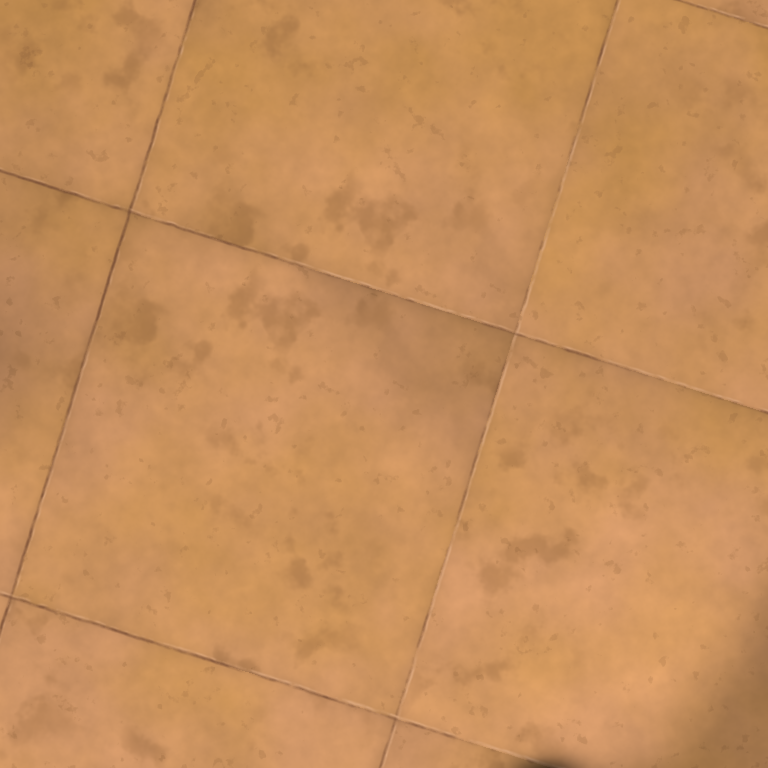
This texture is drawn by a Shadertoy shader. Its source:

```glsl
// Tilted terracotta floor tiles with thin, worn joints under soft uneven light.
// A slanted grid gives the tiles; layered value noise mottles the clay and
// breaks up the joints; smooth masks add the shadows and the warm highlight.

const vec2 GRID_ORIGIN = vec2(0.169, 0.724);   // a joint crossing
const vec2 TILE_RIGHT  = vec2(0.501, -0.158);  // one tile across
const vec2 TILE_DOWN   = vec2(-0.155, -0.502); // one tile down
const float TILE_SIZE  = 0.525;
const float JOINT_HALF = 0.0015;

const vec3 OCHRE      = vec3(0.785, 0.568, 0.325);
const vec3 PINK_CLAY  = vec3(0.805, 0.580, 0.400);
const vec3 STAIN      = vec3(0.590, 0.410, 0.250);
const vec3 DARK_JOINT = vec3(0.490, 0.320, 0.220);
const vec3 PALE_JOINT = vec3(0.880, 0.680, 0.520);

float hash(vec2 p) {
    vec3 q = fract(p.xyx * 0.1031);
    q += dot(q, q.yzx + 33.33);
    return fract((q.x + q.y) * q.z);
}

float noise(vec2 p) {
    vec2 i = floor(p), f = fract(p);
    f = f * f * (3.0 - 2.0 * f);
    return mix(mix(hash(i), hash(i + vec2(1, 0)), f.x),
               mix(hash(i + vec2(0, 1)), hash(i + vec2(1, 1)), f.x), f.y);
}

float fbm(vec2 p) {
    float sum = 0.0, amp = 0.533;
    for (int i = 0; i < 4; i++) {
        p = mat2(1.6, 1.2, -1.2, 1.6) * p + 17.3;
        sum += amp * noise(p);
        amp *= 0.5;
    }
    return sum;
}

// Soft round falloff: 1 at the centre, fading with the given radii
float glow(vec2 p, vec2 centre, vec2 radii) {
    vec2 q = (p - centre) / radii;
    return exp(-dot(q, q));
}

// Tile coordinates, y down; rows shorten slightly towards the top
vec2 tileCoords(vec2 p) {
    vec2 g = inverse(mat2(TILE_RIGHT, TILE_DOWN)) * (p - GRID_ORIGIN);
    g.y -= 0.052 * g.y * (g.y - 1.0);
    return g;
}

vec3 clay(vec2 p, vec2 cell) {
    vec2 q = p + 7.0 * hash(cell + 40.0) + 20.0;
    float blotch = fbm(q * 3.0) - 0.5;
    float mottle = fbm(q * 10.0) - 0.5;
    float grain = fbm(q * 38.0) - 0.5;
    float pink = 0.66 + 1.5 * (fbm(q * 3.5 + 9.0) - 0.5) - 0.40 * smoothstep(0.6, 1.0, p.y);
    vec3 col = mix(OCHRE, PINK_CLAY, clamp(pink, 0.0, 1.0));
    col *= 1.0 + 0.13 * blotch + 0.10 * mottle + 0.07 * grain;
    // Cloudy stains with ragged edges, and a few faint specks
    float stain = smoothstep(0.52, 0.78, fbm(q * 13.0 + 5.0)) * smoothstep(0.46, 0.68, fbm(q * 3.2 + 3.0));
    float speck = smoothstep(0.70, 0.82, fbm(q * 34.0 + 8.0));
    return mix(col, STAIN, 0.40 * stain + 0.25 * speck);
}

// Broad light over the floor
float lighting(vec2 p) {
    float light = 0.975 + 0.04 * smoothstep(0.9, 0.0, p.y);
    light -= 0.18 * glow(p, vec2(-0.02, 0.54), vec2(0.10, 0.12));
    light -= 0.05 * glow(p, vec2(0.03, 0.70), vec2(0.14, 0.06));
    light += 0.06 * glow(p, vec2(0.83, 0.16), vec2(0.17, 0.11));
    float reach = max(p.x - 0.69, 0.0);
    float inShadow = 2.5 * reach * reach - p.y;
    light *= 1.0 - 0.24 * smoothstep(-0.07, 0.13, inShadow) * smoothstep(0.62, 0.78, p.x);
    return light * (1.0 - 0.55 * glow(p, vec2(0.71, -0.003), vec2(0.045, 0.016)));
}

// Dim band below one row of joints, and a slanted shade in one tile corner
float tileShade(vec2 local, vec2 cell) {
    float belowJoint = cell.y == 0.0 ? 0.06 * exp(-local.y * 14.0) : 0.0;
    float wedge = smoothstep(-0.06, 0.08, 0.65 * (local.x - 0.44) - local.y);
    float corner = all(equal(cell, vec2(0))) ? 0.06 * wedge : 0.0;
    return 1.0 - belowJoint - corner;
}

// Soft stroke of the joint's width
float stroke(float dist, float soft) {
    return 1.0 - smoothstep(max(JOINT_HALF - soft, 0.0), JOINT_HALF + soft, abs(dist));
}

// One joint: a broken dark groove beside a pale, crumbling edge
vec3 drawJoint(vec3 col, float dist, vec2 p, float seed, float pixel) {
    float d = dist + 0.0022 * (fbm(p * 32.0 + seed) - 0.5);
    float wear = fbm(p * 11.0 + seed) - 0.5;
    float chips = fbm(p * 42.0 + seed) - 0.5;
    float toRight = smoothstep(0.05, 0.6, p.x);
    float dark = clamp(0.58 - 0.36 * toRight + 0.9 * wear + 1.1 * chips, 0.0, 0.85);
    float pale = clamp(0.20 + 0.22 * toRight - 0.9 * wear + 1.2 * chips, 0.0, 0.7);
    float soft = 0.0014 + pixel;
    col *= 1.0 - 0.07 * exp(-abs(d) * 130.0);
    col = mix(col, PALE_JOINT, pale * stroke(d - 0.0026, soft));
    return mix(col, DARK_JOINT, dark * stroke(d, soft));
}

void mainImage(out vec4 fragColor, in vec2 fragCoord) {
    vec2 p = fragCoord / iResolution.xy;
    float pixel = 0.5 / min(iResolution.x, iResolution.y);
    vec2 grid = tileCoords(p);
    vec2 cell = floor(grid);
    vec2 nearestLine = floor(grid + 0.5);
    vec2 dist = (grid - nearestLine) * TILE_SIZE;

    vec3 col = clay(p, cell) * tileShade(grid - cell, cell);
    col = drawJoint(col, dist.x, p, 5.0 + 13.0 * nearestLine.x, pixel);
    col = drawJoint(col, -dist.y, p, 71.0 + 13.0 * nearestLine.y, pixel);
    fragColor = vec4(clamp(col * lighting(p), 0.0, 1.0), 1.0);
}
```
